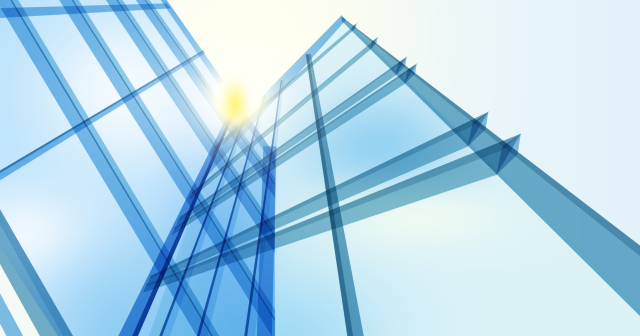
Give the GLSL for this background, as a Shadertoy shader.

```glsl
// Two translucent glass towers with crossing beams against a pale sunlit sky.

const vec2 CANVAS = vec2(7.68, 4.02);
const vec3 STEEL = vec3(0.46, 0.69, 0.80);
const vec3 AZURE = vec3(0.50, 0.75, 0.91);
const vec3 NAVY = vec3(0.24, 0.49, 0.72);

float edgeBlur;

float cross2(vec2 a, vec2 b) { return a.x * b.y - a.y * b.x; }

float side(vec2 p, vec2 a, vec2 b, float winding) {
    return smoothstep(-edgeBlur, edgeBlur, winding * cross2(normalize(b - a), p - a));
}

// Coverage of a convex quad, in either winding
float quad(vec2 p, vec2 a, vec2 b, vec2 c, vec2 d) {
    float w = sign(cross2(b - a, c - a));
    return side(p, a, b, w) * side(p, b, c, w) * side(p, c, d, w) * side(p, d, a, w);
}

// Soft round spot, 1 at its centre
float spot(vec2 p, vec2 centre, vec2 radius) {
    vec2 d = (p - centre) / radius;
    return exp(-dot(d, d));
}

// Light passing through a tinted pane
void pane(inout vec3 col, vec3 tint, float mask) { col *= mix(vec3(1.0), tint, mask); }

vec3 skyAndFaces(vec2 p) {
    vec3 col = mix(vec3(0.96, 0.98, 0.97), vec3(0.89, 0.95, 0.98), smoothstep(3.5, 7.7, p.x));
    col = mix(col, vec3(1.0, 1.0, 0.93), spot(p, vec2(3.0, 0.4), vec2(1.6, 1.3)));

    // Left tower face
    float left = quad(p, vec2(-2.0, -0.1), vec2(1.93, -0.1), vec2(3.3, 1.85), vec2(3.3, 8.0));
    vec3 glass = mix(vec3(0.72, 0.88, 0.98), vec3(0.95, 0.98, 1.0), spot(p, vec2(1.5, 1.1), vec2(1.1, 1.0)));
    glass = mix(glass, vec3(0.93, 0.97, 1.0), spot(p, vec2(0.3, 2.8), vec2(0.9, 0.6)));
    glass = mix(glass, vec3(0.52, 0.78, 0.95), 0.8 * smoothstep(2.3, 4.2, p.y) * smoothstep(0.2, 1.5, p.x));
    col = mix(col, glass, left);

    // Right tower face
    float right = quad(p, vec2(4.1, 0.2), vec2(9.0, 4.98), vec2(1.45, 4.98), vec2(2.6, 1.7));
    right *= side(p, vec2(2.86, 1.2), vec2(1.45, 4.02), -1.0);
    glass = mix(vec3(0.86, 0.95, 0.97), vec3(0.58, 0.82, 0.95), spot(p, vec2(4.5, 1.75), vec2(1.0, 0.65)));
    glass = mix(glass, vec3(0.64, 0.86, 0.96), spot(p, vec2(3.4, 4.1), vec2(1.2, 0.9)));
    glass = mix(glass, vec3(0.93, 0.98, 0.95), spot(p, vec2(5.0, 2.6), vec2(1.1, 0.4)));
    return mix(col, glass * mix(vec3(1.0), col, left), right);
}

void leftTower(inout vec3 col, vec2 p) {
    // Sloping beams, each with a bright flange on its upper side
    for (int i = 0; i < 4; i++) {
        float k = float(i), x = 0.86 * k - 0.1 * k * k - 0.05, w = 0.27 - 0.035 * k, s = 0.6 + 0.035 * k;
        float endY = (3.3 - x) / s;
        vec2 a = vec2(x - 0.1 * s, -0.1), foot = vec2(3.3, endY);
        float body = quad(p, a, a + vec2(w, 0), foot - vec2(0, w / s), foot);
        float flange = quad(p, a + vec2(w * 0.7, 0), a + vec2(w, 0), foot - vec2(0, w / s), foot - vec2(0, 0.7 * w / s));
        float rim = quad(p, a + vec2(w * 0.64, 0), a + vec2(w * 0.72, 0), foot - vec2(0, 0.72 * w / s), foot - vec2(0, 0.64 * w / s));
        pane(col, AZURE, body);
        pane(col, vec3(1.12, 1.06, 1.0), flange);
        pane(col, STEEL, rim);
    }
    // Lower corner beams
    pane(col, STEEL, quad(p, vec2(-0.06, 2.4), vec2(0.9, 4.06), vec2(0.5, 4.06), vec2(-0.06, 3.05)));
    pane(col, vec3(0.8, 0.9, 0.95), quad(p, vec2(-0.06, 2.4), vec2(0.9, 4.06), vec2(0.78, 4.06), vec2(-0.06, 2.58)));
    pane(col, AZURE, quad(p, vec2(-0.06, 3.4), vec2(0.3, 4.06), vec2(0.1, 4.06), vec2(-0.06, 3.76)));
    // Cross members
    pane(col, AZURE, quad(p, vec2(-0.1, 2.1), vec2(2.44, 0.6), vec2(2.46, 0.64), vec2(-0.1, 2.22)));
    pane(col, STEEL, quad(p, vec2(-0.1, 2.1), vec2(2.44, 0.6), vec2(2.44, 0.62), vec2(-0.1, 2.13)));
    pane(col, AZURE, quad(p, vec2(-0.1, 0.1), vec2(2.0, 0.04), vec2(2.05, 0.1), vec2(-0.1, 0.22)));
    // Outer edge and far corner
    pane(col, AZURE, quad(p, vec2(1.86, -0.1), vec2(1.93, -0.1), vec2(3.3, 1.85), vec2(3.3, 2.0)));
    pane(col, vec3(0.46, 0.71, 0.91), quad(p, vec2(3.16, 1.75), vec2(3.32, 1.75), vec2(3.26, 4.1), vec2(3.08, 4.1)));
}

void rightTower(inout vec3 col, vec2 p) {
    // Sloping outer wall and its lip
    pane(col, vec3(0.44, 0.69, 0.80), quad(p, vec2(4.1, 0.2), vec2(7.8, 3.03), vec2(7.8, 3.9), vec2(4.1, 0.25)));
    pane(col, vec3(0.72, 0.82, 0.86), quad(p, vec2(4.1, 0.2), vec2(7.8, 3.03), vec2(7.8, 3.16), vec2(4.1, 0.21)));
    pane(col, AZURE, quad(p, vec2(4.1, 0.18), vec2(4.15, 0.24), vec2(2.4, 2.2), vec2(2.8, 1.5)));

    // Floors: x of the outer end, then y where each meets the front corner
    vec2 floors[6] = vec2[6](vec2(4.28, 1.75), vec2(4.53, 2.3), vec2(4.88, 2.6),
                            vec2(5.0, 2.72), vec2(5.86, 3.3), vec2(6.25, 3.4));
    for (int i = 0; i < 6; i++) {
        float x = floors[i].x, y = floors[i].y, h = 0.1 + 0.2 * (x - 4.28);
        vec2 tip = vec2(x, 0.28 + 0.67 * (x - 4.28)), root = vec2(2.85 - 0.496 * (y - 1.2), y);
        vec2 base = tip + vec2(-0.6, 1.0) * h;
        pane(col, vec3(0.54, 0.75, 0.83), quad(p, tip, base, root + vec2(-0.04, 0.1), root));
        pane(col, vec3(0.76, 0.85, 0.88), quad(p, tip, tip + vec2(-0.45, 0.4) * h, root + vec2(0, 0.03), root));
        pane(col, vec3(0.55, 0.74, 0.86), quad(p, tip + vec2(-0.45, 0.3) * h, tip, tip + vec2(-0.08, 0.5) * h, base));
    }

    // Large mullion
    pane(col, vec3(0.42, 0.66, 0.76), quad(p, vec2(3.67, 0.65), vec2(3.73, 0.65), vec2(4.38, 4.1), vec2(4.18, 4.1)));
    pane(col, vec3(0.56, 0.72, 0.80), quad(p, vec2(3.67, 0.65), vec2(3.7, 0.65), vec2(4.25, 4.1), vec2(4.18, 4.1)));

    // Slim mullions fanning from the glow, then the front corner
    for (int i = 0; i < 3; i++) {
        float k = float(i);
        vec2 top = vec2(2.97 + 0.2 * k, 1.3 - 0.17 * k), foot = vec2(1.88 + 0.4 * k + 0.06 * k * k, 4.1);
        pane(col, vec3(0.78, 0.9, 0.98), quad(p, top, top + vec2(0.04, 0), foot + vec2(0.13, 0), foot));
        pane(col, NAVY, quad(p, top, top + vec2(0.015, 0), foot + vec2(0.035, 0), foot));
    }
    pane(col, vec3(0.34, 0.62, 0.87), quad(p, vec2(2.82, 1.2), vec2(2.88, 1.2), vec2(1.62, 4.1), vec2(1.38, 4.1)));
    pane(col, NAVY, quad(p, vec2(2.85, 1.2), vec2(2.88, 1.2), vec2(1.62, 4.1), vec2(1.55, 4.1)));
}

void mainImage(out vec4 fragColor, in vec2 fragCoord) {
    vec2 uv = fragCoord / iResolution.xy;
    vec2 p = vec2(uv.x, 1.0 - uv.y) * CANVAS;
    edgeBlur = 0.7 * CANVAS.x / iResolution.x;

    vec3 col = skyAndFaces(p);
    leftTower(col, p);
    rightTower(col, p);

    // Blue depth where the towers overlap, then sunlight between them
    pane(col, vec3(0.72, 0.87, 1.0), 0.7 * spot(p, vec2(2.6, 2.7), vec2(0.65, 0.9)));
    vec3 sun = vec3(0.85, 0.82, 0.5) * spot(p, vec2(2.85, 1.2), vec2(0.5, 0.45));
    sun += vec3(0.4, 0.4, 0.3) * spot(p, vec2(2.8, 1.0), vec2(1.1, 0.9));
    col = 1.0 - (1.0 - col) * (1.0 - min(sun, 1.0));
    col = mix(col, vec3(1.0, 0.94, 0.3), 0.65 * spot(p, vec2(2.82, 1.25), vec2(0.13, 0.22)));
    fragColor = vec4(clamp(col, 0.0, 1.0), 1.0);
}
```
